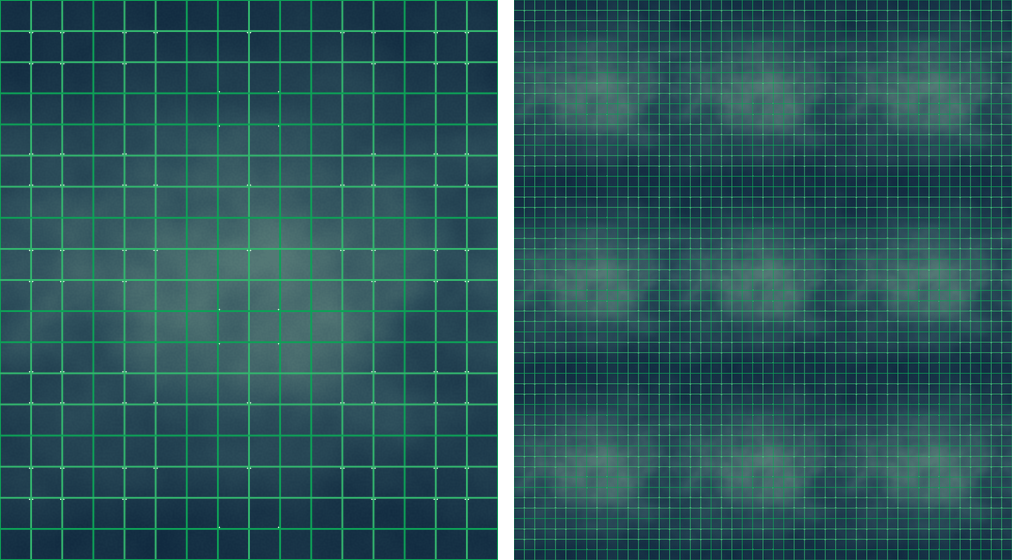
Left, the tile; right, the same tile 3 across and 3 down.
Write a WebGL 2 fragment shader that draws this pattern.

```glsl
#version 300 es
precision highp float;
// Green square grid with glinting crossings over a misty navy and teal ground.
uniform vec2 u_resolution;
out vec4 fragColor;

const float TAU = 6.28318;
const vec2 CELLS = vec2(16.0, 18.0);
const vec3 NAVY = vec3(0.065, 0.165, 0.25);
const vec3 SLATE = vec3(0.18, 0.31, 0.36);
const vec3 MIST = vec3(0.33, 0.47, 0.46);
const vec3 PLAIN_GREEN = vec3(0.05, 0.63, 0.34);
const vec3 LIGHT_GREEN = vec3(0.20, 0.71, 0.43);
const vec3 GLINT = vec3(0.76, 0.96, 0.82);
const float LINE_WIDTH = 0.06;
const float GLINT_OFFSET = 0.05;
const float GLINT_RADIUS = 0.022;

float hash(vec2 p) {
    vec3 q = fract(vec3(p.xyx) * 0.1031);
    q += dot(q, q.yzx + 33.33);
    return fract((q.x + q.y) * q.z);
}

// Slope of one lattice corner, wrapped to the period
float corner(vec2 cell, vec2 offset, vec2 period, float seed) {
    float angle = TAU * hash(mod(cell, period) + seed);
    return dot(vec2(cos(angle), sin(angle)), offset);
}

// Gradient noise that tiles after a whole number of lattice cells
float gradientNoise(vec2 p, vec2 period, float seed) {
    vec2 i = floor(p), f = fract(p);
    vec2 w = f * f * f * (f * (f * 6.0 - 15.0) + 10.0);
    vec2 e = vec2(1.0, 0.0);
    float low = mix(corner(i, f, period, seed),
                    corner(i + e.xy, f - e.xy, period, seed), w.x);
    float high = mix(corner(i + e.yx, f - e.yx, period, seed),
                     corner(i + e.xx, f - e.xx, period, seed), w.x);
    return mix(low, high, w.y);
}

float clouds(vec2 uv) {
    float sum = 0.0, amplitude = 1.0;
    vec2 period = vec2(4.0, 5.0);
    for (int octave = 0; octave < 4; octave++) {
        sum += amplitude * gradientNoise(uv * period, period, 17.0 * float(octave) + 3.0);
        amplitude *= 0.5;
        period *= 2.0;
    }
    return sum;
}

// Glow that fades to navy at the top and bottom, with clouds and fine grain
vec3 ground(vec2 uv) {
    vec2 swell = 0.5 - 0.5 * cos(TAU * uv);
    float rise = pow(swell.y, 0.85);
    float tone = 0.08 + rise * (0.40 + 0.40 * swell.x);
    tone += clouds(uv) * (0.16 + 0.20 * rise);
    vec2 grainPeriod = CELLS * 13.0;
    tone += 0.06 * gradientNoise(uv * grainPeriod, grainPeriod, 71.0);
    tone = clamp(tone, 0.0, 1.0);
    return tone < 0.5 ? mix(NAVY, SLATE, tone * 2.0) : mix(SLATE, MIST, tone * 2.0 - 1.0);
}

float coverage(float dist, float pixel) {
    return clamp(0.5 - dist / pixel, 0.0, 1.0);
}

// Light columns mirror about the middle one
bool lightColumn(float fromMiddle) {
    return mod(fromMiddle, 3.0) < 1.5 && abs(fromMiddle - 1.0) > 0.5;
}

// Light rows follow a mirrored cycle of seven
bool lightRow(float fromCycleMiddle) {
    return abs(fromCycleMiddle - 2.0) < 1.0;
}

// Distance to the small glints beside a crossing
float glintDistance(vec2 offset, float column, float phase) {
    float fromMiddle = abs(column - 8.0), reach = abs(phase - 3.5);
    bool inner = reach < 1.0;
    bool present = inner ? abs(fromMiddle - 1.0) < 0.5
                         : lightRow(reach) && lightColumn(fromMiddle)
                           && (reach > 2.0 || fromMiddle > 3.5);
    if (!present) return 1.0;
    float side = sign(3.5 - phase) * (inner ? -1.0 : 1.0);
    float across = inner ? offset.x * sign(8.0 - column) : abs(offset.x);
    return length(vec2(across, offset.y * side) - GLINT_OFFSET) - GLINT_RADIUS;
}

void main() {
    vec2 uv = gl_FragCoord.xy / u_resolution;
    vec2 pixel = CELLS / u_resolution;

    // Nearest crossing, with rows counted from the top
    vec2 p = vec2(uv.x, 1.0 - uv.y) * CELLS;
    vec2 nearest = floor(p + 0.5);
    vec2 offset = p - nearest;
    vec2 index = mod(nearest, CELLS);
    float phase = mod(index.y, 7.0);

    // Grid lines over the ground
    vec3 color = ground(uv);
    vec2 lines = abs(offset) - 0.5 * LINE_WIDTH;
    vec3 rowColor = lightRow(abs(phase - 3.5)) ? LIGHT_GREEN : PLAIN_GREEN;
    vec3 columnColor = lightColumn(abs(index.x - 8.0)) ? LIGHT_GREEN : PLAIN_GREEN;
    color = mix(color, columnColor, coverage(lines.x, pixel.x));
    color = mix(color, rowColor, coverage(lines.y, pixel.y));

    // Glints at the crossings
    color = mix(color, GLINT, coverage(glintDistance(offset, index.x, phase), pixel.y));
    fragColor = vec4(color, 1.0);
}
```
